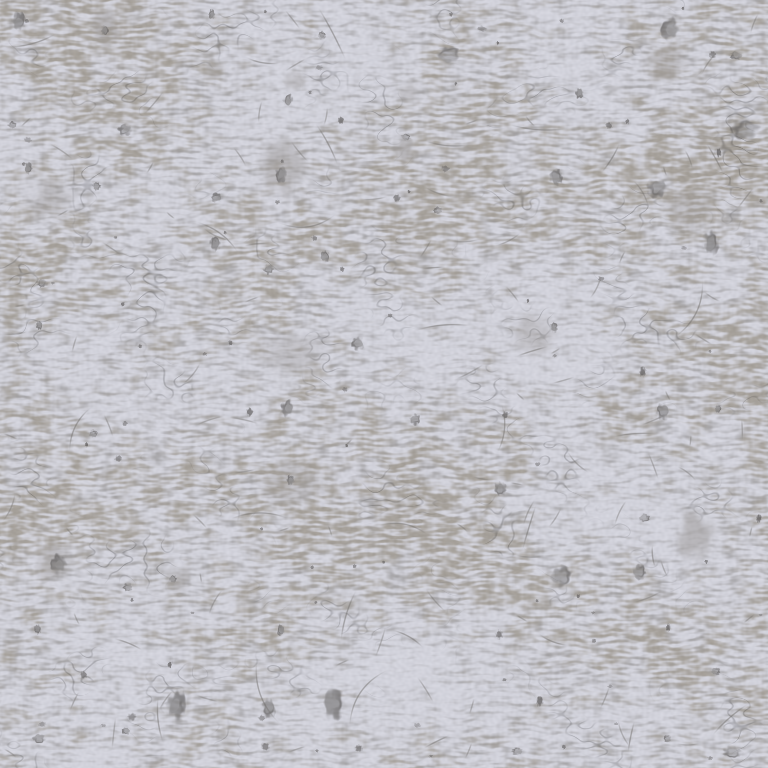
A WebGL 2 fragment shader for this texture:

```glsl
#version 300 es
precision highp float;
// Worn, pale painted board: stretched gradient noise lays fine horizontal
// wear over cloudy stains, and jittered grids scatter smudges, chips,
// specks and short bent scratches on top.

uniform vec2 u_resolution;
out vec4 fragColor;

vec2 hash2(vec2 p) {
    vec3 q = fract(p.xyx * vec3(0.1031, 0.1030, 0.0973));
    q += dot(q, q.yzx + 33.33);
    return fract((q.xx + q.yz) * q.zy);
}

vec2 gradient(vec2 cell) {
    float angle = 6.2832 * hash2(cell + 57.0).x;
    return vec2(cos(angle), sin(angle));
}

float gradientNoise(vec2 p) {
    vec2 i = floor(p), f = fract(p);
    vec2 w = f * f * f * (f * (f * 6.0 - 15.0) + 10.0);
    vec2 e = vec2(1.0, 0.0);
    float low = mix(dot(gradient(i), f), dot(gradient(i + e), f - e), w.x);
    float high = mix(dot(gradient(i + e.yx), f - e.yx), dot(gradient(i + 1.0), f - 1.0), w.x);
    return mix(low, high, w.y);
}

float fbm(vec2 p) {
    float sum = 0.0, amplitude = 1.0;
    for (int i = 0; i < 4; i++) {
        sum += amplitude * gradientNoise(p);
        p = p * 2.03 + 17.3;
        amplitude *= 0.5;
    }
    return sum;
}

// Scattered round marks: x is the filled body, y a dark, one-sided rim.
vec2 marks(vec2 uv, float cells, float share, vec2 radii, float softness, float seed) {
    vec2 result = vec2(0.0);
    vec2 home = floor(uv * cells);
    for (int k = 0; k < 9; k++) {
        vec2 cell = home + vec2(k % 3, k / 3) - 1.0;
        vec2 place = hash2(cell + seed), kind = hash2(cell + seed + 31.0);
        if (kind.x > share) continue;
        vec2 d = uv - (cell + 0.15 + 0.7 * place) / cells;
        float radius = mix(radii.x, radii.y, kind.y * kind.y);
        d *= mix(vec2(0.8, 1.25), vec2(1.3, 0.85), place.y);
        float dist = length(d) + radius * 0.6 * gradientNoise(d / radius * 1.3 + place * 40.0) - radius;
        float edge = max(radius * softness, 0.7 / u_resolution.y);
        float body = 1.0 - smoothstep(-edge, edge, dist);
        float side = 0.5 + 0.5 * sin(atan(d.y, d.x + 1e-5) + 6.2832 * place.x);
        float rim = side * (1.0 - smoothstep(0.0, edge + radius * 0.2, abs(dist)));
        result = max(result, vec2(body * (0.5 + 0.5 * place.y), rim));
    }
    return result;
}

// Short bent strokes in any direction, fading towards their ends.
float scratches(vec2 uv, float cells, float share, float seed) {
    float result = 0.0;
    vec2 home = floor(uv * cells);
    for (int k = 0; k < 9; k++) {
        vec2 cell = home + vec2(k % 3, k / 3) - 1.0;
        vec2 place = hash2(cell + seed), kind = hash2(cell + seed + 13.0);
        if (kind.x > share) continue;
        float angle = 3.1416 * kind.y;
        vec2 axis = vec2(cos(angle), sin(angle));
        vec2 d = uv - (cell + 0.2 + 0.6 * place) / cells;
        vec2 q = vec2(dot(d, axis), dot(d, vec2(-axis.y, axis.x)));
        q.y += (place.x - 0.5) * 16.0 * q.x * q.x;
        float reach = mix(0.12, 0.38, place.y) / cells;
        float taper = 1.0 - smoothstep(0.3 * reach, reach, abs(q.x));
        float width = 0.0009 + 0.7 / u_resolution.y;
        result = max(result, taper * (1.0 - smoothstep(0.0, width, abs(q.y))));
    }
    return result;
}

void main() {
    vec2 uv = gl_FragCoord.xy / u_resolution.y;
    vec2 bent = uv + 0.004 * vec2(gradientNoise(uv * 23.0), gradientNoise(uv * 19.0 + 8.0));

    // Horizontal wear gathered into cloudy patches
    float cloud = fbm(uv * vec2(3.5, 4.5) + 3.0);
    float blotch = gradientNoise(bent * vec2(26.0, 38.0));
    float streak = 0.75 * gradientNoise(bent * vec2(32.0, 165.0))
                 + 0.6 * gradientNoise(bent * vec2(75.0, 235.0) + 50.0);
    float weave = gradientNoise(uv * vec2(190.0, 24.0));
    float wear = streak * (0.95 + 0.5 * cloud) + 0.45 * cloud + 0.3 * blotch + 0.12 * weave;
    wear = smoothstep(-0.35, 0.65, wear);
    vec3 stain = mix(vec3(0.64, 0.635, 0.645), vec3(0.645, 0.625, 0.6), smoothstep(-0.3, 0.4, blotch + cloud));
    vec3 color = mix(vec3(0.825, 0.827, 0.862), stain, wear);

    // Fine grain and broken hairline curls
    color += 0.035 * gradientNoise(uv * vec2(170.0, 210.0));
    float curl = 1.0 - smoothstep(0.0, 0.09, abs(gradientNoise(bent * vec2(42.0, 60.0) + 90.0)));
    curl *= smoothstep(0.1, 0.45, gradientNoise(uv * 13.0 + 21.0));
    color *= 1.0 - 0.16 * curl;

    // Soft smudges, chips with shaded rims, small specks, scratches
    float smudge = marks(uv, 6.0, 0.45, vec2(0.012, 0.032), 0.5, 5.0).x;
    color = mix(color, vec3(0.61, 0.595, 0.59), 0.5 * smudge);
    vec2 chip = marks(uv, 10.0, 0.5, vec2(0.004, 0.013), 0.3, 71.0);
    color = mix(color, vec3(0.52, 0.515, 0.52), 0.75 * chip.x);
    color = mix(color, vec3(0.36, 0.35, 0.35), 0.55 * chip.y);
    float speck = marks(uv, 21.0, 0.2, vec2(0.0018, 0.005), 0.4, 140.0).x;
    color = mix(color, vec3(0.38, 0.37, 0.37), 0.75 * speck);
    float scratch = max(scratches(uv, 8.0, 0.4, 200.0), 0.8 * scratches(uv, 17.0, 0.35, 260.0));
    color = mix(color, vec3(0.45, 0.44, 0.43), 0.5 * scratch);

    fragColor = vec4(color, 1.0);
}
```
